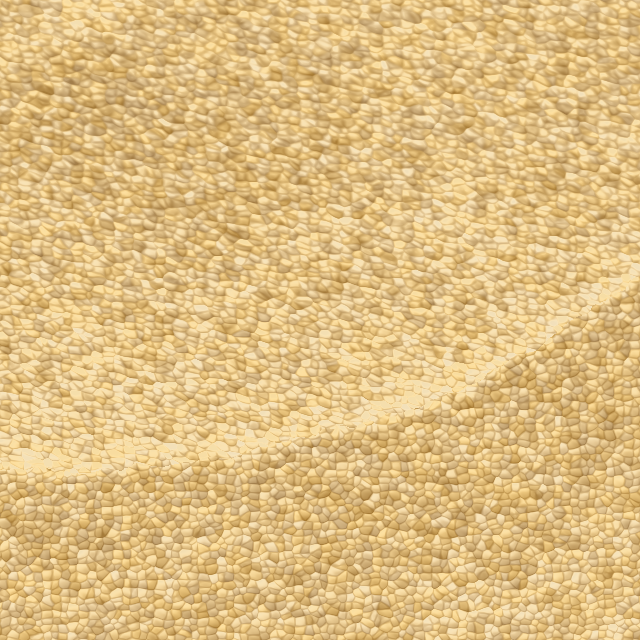
Reproduce this texture procedurally as a Shadertoy shader.

```glsl
// Sunlit sand: a curved bright crest divides a soft far slope from a shaded near one.
// Grains are jittered cells with domed light and dark gaps; gradient noise adds clumps.
// A single tone value is summed from these parts and mapped to a warm colour ramp.

#define NEAR_GRAINS vec2(74.0, 86.0)
#define FAR_GRAINS vec2(62.0, 98.0)
#define FAR_SLANT 0.28
#define GRAIN_TONE 0.50
#define DOME_LIGHT 0.50
#define GAP_DARKNESS 0.36
#define CLUMP_TONE 0.42
#define CREST_GLOW 0.30
#define NEAR_SHADE 0.23
#define BASE_TONE 0.75
#define TINT 0.11

const vec3 DARK_SAND = vec3(0.72, 0.57, 0.33);
const vec3 MID_SAND = vec3(0.91, 0.78, 0.54);
const vec3 LIGHT_SAND = vec3(0.99, 0.90, 0.70);
const vec2 LIGHT_DIR = vec2(-0.35, 0.94);

vec3 hash3(vec2 p) {
    vec3 q = fract(p.xyx * vec3(0.1031, 0.1030, 0.0973));
    q += dot(q, q.yxz + 33.33);
    return fract((q.xxy + q.yzz) * q.zyx);
}

float gradientDot(vec2 cell, vec2 offset) {
    float angle = 6.2832 * hash3(cell + 71.0).x;
    return dot(vec2(cos(angle), sin(angle)), offset);
}

float gradientNoise(vec2 p) {
    vec2 i = floor(p), f = fract(p);
    vec2 u = f * f * f * (f * (f * 6.0 - 15.0) + 10.0);
    vec2 e = vec2(0.0, 1.0);
    float low = mix(gradientDot(i, f), gradientDot(i + e.yx, f - e.yx), u.x);
    float high = mix(gradientDot(i + e.xy, f - e.xy), gradientDot(i + e.yy, f - e.yy), u.x);
    return mix(low, high, u.y);
}

// Returns grain tone, tint, domed light and gap; sharpness sets how far grains blend.
vec4 grains(vec2 p, float sharpness) {
    vec2 cell = floor(p);
    vec3 sum = vec3(0.0);
    float weightSum = 0.0, nearest = 9.0, second = 9.0;
    for (int y = -1; y <= 1; y++) {
        for (int x = -1; x <= 1; x++) {
            vec2 id = cell + vec2(x, y);
            vec3 seed = hash3(id);
            vec2 offset = p - id - 0.5 - 0.8 * (seed.xy - 0.5);
            float d2 = dot(offset, offset);
            float weight = exp(-sharpness * d2);
            vec2 look = hash3(id + 37.0).xy - 0.5;
            sum += weight * vec3(look, dot(offset, LIGHT_DIR));
            weightSum += weight;
            second = min(second, max(nearest, d2));
            nearest = min(nearest, d2);
        }
    }
    float border = sqrt(second) - sqrt(nearest);
    float gap = 1.0 - smoothstep(0.0, 3.8 / sqrt(sharpness) - 0.55, border);
    return vec4(sum / weightSum, gap);
}

vec3 sandColor(float tone) {
    vec3 lower = mix(DARK_SAND, MID_SAND, tone / 0.62);
    return mix(lower, LIGHT_SAND, clamp((tone - 0.62) / 0.38, 0.0, 1.15) * step(0.62, tone))
        - max(tone - 0.62, 0.0) * (MID_SAND - DARK_SAND) * 0.2;
}

void mainImage(out vec4 fragColor, in vec2 fragCoord) {
    vec2 uv = fragCoord / iResolution.xy;

    // Crest line, roughened by noise
    float rough = 0.014 * gradientNoise(uv * 34.0) + 0.014 * gradientNoise(uv * 11.0);
    float crest = 0.262 + 0.02 * uv.x + 0.285 * pow(uv.x, 2.6);
    float height = uv.y - crest + rough;
    float nearSide = 1.0 - smoothstep(-0.018, 0.006, height);

    // Grains: round and crisp near, flat, slanted and soft far
    bool isNear = height < 0.0;
    vec2 warp = 0.45 * vec2(gradientNoise(uv * 40.0), gradientNoise(uv * 40.0 + 19.0));
    vec2 p = uv * (isNear ? NEAR_GRAINS : FAR_GRAINS);
    p.y += isNear ? 0.0 : FAR_SLANT * p.x;
    float sharpness = mix(18.0, 8.5, smoothstep(0.1, 0.9, uv.y));
    vec4 grain = grains(p + warp, sharpness);

    // Clumps and wide drifts
    vec2 slanted = vec2(uv.x, uv.y + 0.35 * uv.x);
    float clumps = gradientNoise(slanted * vec2(38.0, 66.0))
        + 0.6 * gradientNoise(slanted * vec2(80.0, 120.0) + 7.0);
    float drift = gradientNoise(uv * vec2(5.0, 8.0) + 3.0);

    // Light on the slopes
    float farCrest = uv.y - 0.905 - 0.5 * uv.x + rough;
    float glow = exp(-pow((height - 0.012) / 0.023, 2.0))
        + 0.8 * exp(-pow(farCrest / 0.035, 2.0));
    float shade = nearSide * NEAR_SHADE * mix(0.4, 1.0, exp(4.0 * min(height, 0.0)));
    vec2 hollow = (uv - vec2(0.16, 0.78)) / vec2(0.34, 0.16);
    shade += 0.13 * exp(-dot(hollow, hollow));

    float tone = BASE_TONE + GRAIN_TONE * grain.x + DOME_LIGHT * grain.z
        - GAP_DARKNESS * grain.w + CLUMP_TONE * mix(1.0, 0.55, nearSide) * clumps
        + 0.12 * drift + CREST_GLOW * glow - shade;
    vec3 color = sandColor(clamp(tone, -0.25, 1.12));
    color += TINT * grain.y * vec3(-0.2, 0.15, 1.0);
    fragColor = vec4(clamp(color, 0.0, 1.0), 1.0);
}
```
